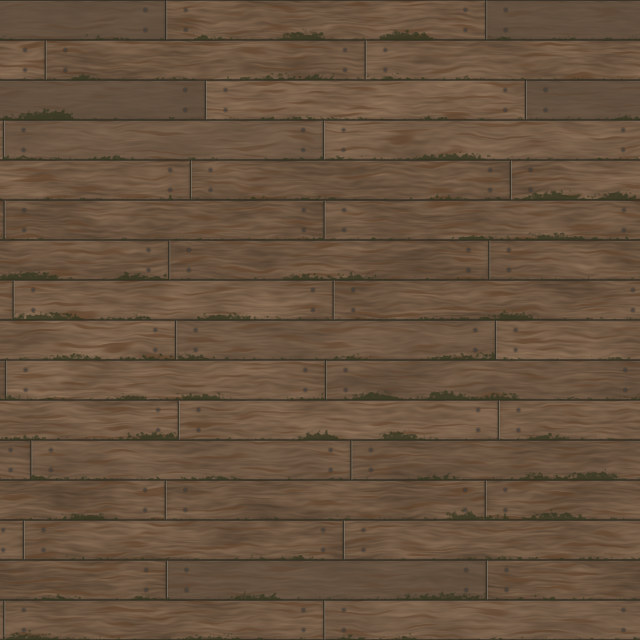
Write a WebGL 2 fragment shader that draws this texture.

```glsl
#version 300 es
precision highp float;
// Weathered wooden decking: sixteen rows of long planks, two to a row, with staggered joints.
// Every plank gets its own tone and warped gradient-noise grain; nails, seams, grime
// and moss along the lower edges are layered on top.

#define ROWS 16.0
#define PLANKS_PER_ROW 2.0
#define SEAM_HALF_WIDTH 0.0009
#define NAIL_RADIUS 0.0023
#define NAIL_INSET 0.0315
#define GRAIN_WARP 0.009
#define GRAIN_CONTRAST 0.42
#define TONE_VARIATION 0.22
#define MOSS_HEIGHT 0.013

uniform vec2 u_resolution;
out vec4 fragColor;

const vec3 WOOD_DARK = vec3(0.29, 0.225, 0.165);
const vec3 WOOD_LIGHT = vec3(0.57, 0.455, 0.355);
const vec3 RUST_STREAK = vec3(0.37, 0.25, 0.155);
const vec3 WEATHERED_GREY = vec3(0.35, 0.29, 0.235);
const vec3 SEAM_DARK = vec3(0.16, 0.155, 0.125);
const vec3 RIM_PALE = vec3(0.50, 0.46, 0.40);
const vec3 NAIL_STEEL = vec3(0.26, 0.255, 0.25);
const vec3 MOSS_GREEN = vec3(0.19, 0.20, 0.115);

// Integer hash of a lattice cell, from 0 to 1
float hash(vec2 cell) {
    uvec2 q = uvec2(ivec2(cell)) * uvec2(1597334673u, 3812015801u);
    uint n = (q.x ^ q.y) * 1597334673u;
    n = (n ^ (n >> 15)) * 2246822519u;
    return float((n ^ (n >> 13)) >> 8) / 16777216.0;
}

float cornerSlope(vec2 cell, vec2 offset) {
    float angle = 6.2831853 * hash(cell);
    return dot(vec2(cos(angle), sin(angle)), offset);
}

// Gradient noise, about -0.7 to 0.7
float noise(vec2 p) {
    vec2 i = floor(p), f = fract(p);
    vec2 s = f * f * f * (f * (f * 6.0 - 15.0) + 10.0);
    vec2 e = vec2(1.0, 0.0);
    return mix(mix(cornerSlope(i, f), cornerSlope(i + e, f - e), s.x),
               mix(cornerSlope(i + e.yx, f - e.yx), cornerSlope(i + 1.0, f - 1.0), s.x), s.y);
}

// Antialiased coverage of a shape reaching out to the given half width
float coverage(float dist, float halfWidth, float pixel) {
    return clamp((halfWidth - dist) / pixel + 0.5, 0.0, 1.0);
}

vec3 woodColor(vec2 p, vec2 plank) {
    // Bend the fibres around slow swells
    vec2 g = p;
    g.y += GRAIN_WARP * noise(p * vec2(11.0, 26.0));
    g.y += 0.35 * GRAIN_WARP * noise(p * vec2(38.0, 70.0) + 17.0);

    float fibres = noise(g * vec2(17.0, 190.0)) + 0.7 * noise(g * vec2(42.0, 290.0) + 5.0);
    float bands = noise(g * vec2(7.0, 75.0) + 31.0);
    float patches = noise(p * vec2(9.0, 24.0) + 53.0);
    float weathered = smoothstep(0.68, 0.95, hash(plank + 71.0));

    float tone = 0.53 + TONE_VARIATION * (hash(plank + 23.0) - 0.5);
    tone += GRAIN_CONTRAST * (0.65 * fibres + 0.5 * bands + 0.65 * patches) * (1.0 - 0.35 * weathered);
    vec3 color = mix(WOOD_DARK, WOOD_LIGHT, clamp(tone, 0.0, 1.0));

    float streak = smoothstep(0.12, 0.48, noise(g * vec2(14.0, 150.0) + 97.0) + 0.3 * bands);
    color = mix(color, RUST_STREAK, 0.6 * streak);
    return mix(color, WEATHERED_GREY, 0.55 * weathered);
}

void main() {
    vec2 uv = gl_FragCoord.xy / u_resolution;
    float pixel = 1.0 / min(u_resolution.x, u_resolution.y);
    vec2 size = 1.0 / vec2(PLANKS_PER_ROW, ROWS);

    // Plank layout: rows counted from the top, every other row shifted by half a plank
    float down = (1.0 - uv.y) * ROWS;
    float row = floor(down);
    float jitter = hash(vec2(row, 9.0));
    float shift = 0.5 * (1.0 - mod(row, 2.0)) + 0.01 + 0.15 * jitter * jitter;
    float along = uv.x * PLANKS_PER_ROW - shift;
    vec2 plank = vec2(mod(floor(along), PLANKS_PER_ROW), row);
    vec2 local = vec2(fract(along), 1.0 - fract(down)) * size;
    vec2 edge = min(local, size - local);
    vec2 p = local + 1.0 + plank * vec2(3.7, 1.3);

    vec3 color = woodColor(p, plank);

    // Nails: a pair near each end
    vec2 nailOffset = vec2(edge.x - NAIL_INSET, edge.y - 0.25 * size.y);
    float nailDist = length(nailOffset);
    color *= 1.0 - 0.18 * smoothstep(2.5 * NAIL_RADIUS, NAIL_RADIUS, nailDist);
    color = mix(color, NAIL_STEEL, 0.8 * coverage(nailDist, NAIL_RADIUS, pixel));

    // Grime shading and broken pale rims beside the seams
    color *= 1.0 - 0.2 * exp(-min(edge.x, edge.y) / 0.002);
    float wear = smoothstep(-0.25, 0.35, noise(p * vec2(35.0, 20.0) + 11.0));
    float topRim = coverage(abs(size.y - local.y - 0.0022), 0.0006, pixel);
    float endRim = coverage(abs(local.x - 0.0018), 0.0008, pixel);
    color = mix(color, RIM_PALE, max(0.3 * topRim * wear, 0.65 * endRim));

    // Seams: dark gaps, fainter at the plank ends
    float gap = coverage(edge.y, SEAM_HALF_WIDTH, pixel);
    float joint = coverage(edge.x, SEAM_HALF_WIDTH, pixel);
    color = mix(color, SEAM_DARK, max(0.95 * gap, 0.75 * joint));

    // Moss: ragged clumps climbing from the lower edge
    float clump = smoothstep(-0.1, 0.6, noise(vec2(p.x * 13.0, plank.y * 5.0 + 0.5)));
    clump *= 0.45 + 0.75 * hash(plank + 41.0);
    float speckle = noise(p * vec2(110.0, 150.0)) + 0.6 * noise(p * 240.0 + 7.0);
    float growth = clump + 0.12 - local.y / MOSS_HEIGHT + 0.75 * speckle;
    color = mix(color, MOSS_GREEN, 0.75 * smoothstep(0.0, 0.55, growth));

    fragColor = vec4(color, 1.0);
}
```
